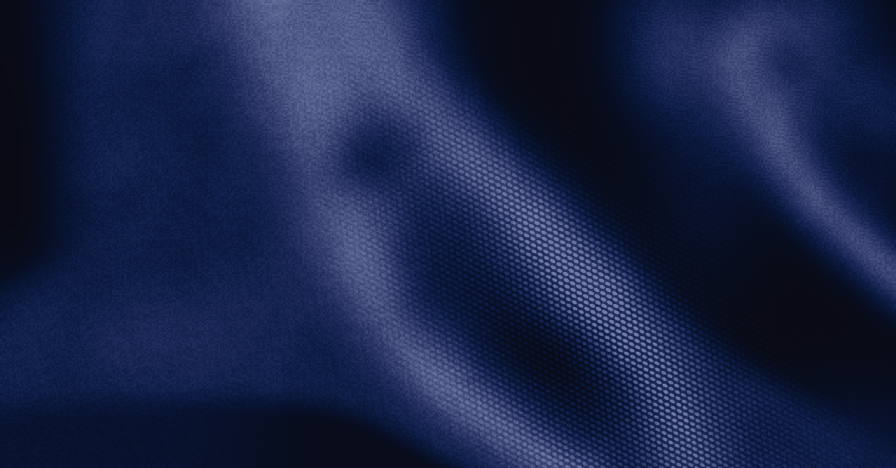
Give the GLSL for this texture, as a WebGL 1 fragment shader.

```glsl
precision highp float;
// Dark blue satin in soft focus: curved folds and hollows shape one light level,
// which a colour ramp turns into cloth. Layered sines cloud the sheen, and a
// staggered thread pattern appears where the cloth is in focus.
uniform vec2 u_resolution;

float hash(vec2 p) {
  return fract(sin(dot(p, vec2(127.1, 311.7))) * 43758.5);
}

vec2 rotate(vec2 p, float angle) {
  float c = cos(angle), s = sin(angle);
  return vec2(c * p.x + s * p.y, c * p.y - s * p.x);
}

// Soft elliptical mask, turned by angle.
float blob(vec2 p, vec2 center, vec2 radius, float angle) {
  vec2 q = rotate(p - center, angle) / radius;
  return exp(-dot(q, q));
}

vec2 bezier(vec2 a, vec2 b, vec2 c, vec2 d, float t) {
  float s = 1.0 - t;
  return s * s * s * a + 3.0 * s * s * t * b + 3.0 * s * t * t * c + t * t * t * d;
}

// Soft ridge along a cubic curve; its width runs from widths.x to widths.y.
float fold(vec2 p, vec2 a, vec2 b, vec2 c, vec2 d, vec2 widths) {
  float nearest = 10.0, along = 0.0;
  vec2 start = a;
  for (int i = 1; i <= 18; i++) {
    float t = float(i) / 18.0;
    vec2 end = bezier(a, b, c, d, t);
    vec2 span = end - start;
    float h = clamp(dot(p - start, span) / dot(span, span), 0.0, 1.0);
    float dist = length(p - start - h * span);
    if (dist < nearest) {
      nearest = dist;
      along = t + (h - 1.0) / 18.0;
    }
    start = end;
  }
  float r = nearest / mix(widths.x, widths.y, along);
  return exp(-r * r);
}

// Layered sines, each octave turned and bent by the last.
float clouds(vec2 p) {
  float sum = 0.0, gain = 0.5;
  for (int i = 0; i < 5; i++) {
    sum += gain * sin(p.x + 1.3 * sin(p.y)) * cos(p.y * 0.9 + 0.7);
    p = rotate(p, 0.9) * 1.9 + sum + 2.3;
    gain *= 0.6;
  }
  return sum;
}

// Rows of short raised threads, each row shifted by half a thread.
float weave(vec2 p, vec2 density, float pixel) {
  vec2 q = rotate(p, -0.48) * density;
  q.x += 0.5 * mod(floor(q.y), 2.0);
  vec2 cell = fract(q) - 0.5;
  float soft = 0.12 + pixel * density.x * 0.25;
  return 1.0 - smoothstep(0.34 - soft, 0.34 + soft, length(cell * vec2(0.85, 1.1)));
}

float lightLevel(vec2 p) {
  // Blue cloth on the left, ending at the shadow band.
  float drop = 1.0 - p.y;
  float shadowEdge = 0.98 + 0.2 * drop + 0.85 * drop * drop;
  float light = 0.39 * smoothstep(0.03, 0.23, p.x + 0.2 * smoothstep(0.48, 0.25, p.y));
  light *= 1.0 - smoothstep(shadowEdge - 0.16, shadowEdge + 0.03, p.x);
  light = mix(light, 0.58, 0.75 * blob(p, vec2(0.30, 0.28), vec2(0.50, 0.12), 0.0));
  light = mix(light, 0.58, 0.6 * blob(p, vec2(0.28, 1.0), vec2(0.15, 0.2), 0.0));
  light = mix(light, 0.90, 0.85 * blob(p, vec2(0.72, 0.93), vec2(0.18, 0.25), 0.2));

  // Hem shadow along the bottom left.
  float hem = 0.135 + 0.02 * sin(p.x * 4.0) - 0.22 * smoothstep(0.65, 1.3, p.x);
  float under = 1.0 - smoothstep(hem - 0.05, hem + 0.035, p.y);
  light = mix(light, 0.20 - 0.18 * smoothstep(0.35, 0.75, p.x), 0.95 * under);

  // Two main folds that enclose the hollow.
  float leftFold = fold(p, vec2(0.58, 1.05), vec2(0.80, 0.46), vec2(0.71, 0.28),
                        vec2(1.25, -0.03), vec2(0.14, 0.065));
  float rightFold = fold(p, vec2(0.77, 0.98), vec2(0.83, 0.67), vec2(1.20, 0.65),
                         vec2(1.50, -0.03), vec2(0.085, 0.105));
  light = mix(light, 1.07, 0.92 * leftFold);
  light = mix(light, 1.03, 0.90 * rightFold);
  light = mix(light, 0.36, 0.8 * blob(p, vec2(0.96, 0.46), vec2(0.09, 0.14), -0.3));
  light = mix(light, 0.04, 0.92 * blob(p, vec2(1.17, 0.23), vec2(0.23, 0.095), -0.65));
  light = mix(light, 0.34, 0.95 * blob(p, vec2(0.81, 0.675), vec2(0.10, 0.085), 0.4));

  // Blurred cloth and the smaller fold on the right.
  light = mix(light, 0.24, 0.8 * blob(p, vec2(1.51, 0.62), vec2(0.13, 0.22), 0.0));
  light = mix(light, 0.68, 0.9 * blob(p, vec2(1.44, 0.92), vec2(0.12, 0.16), 0.0));
  light = mix(light, 0.88, 0.9 * blob(p, vec2(1.66, 0.89), vec2(0.17, 0.18), -0.4));
  light = mix(light, 0.62, 0.8 * blob(p, vec2(1.86, 0.76), vec2(0.14, 0.10), -0.5));
  light = mix(light, 0.20, 0.85 * blob(p, vec2(1.87, 0.61), vec2(0.10, 0.11), -0.7));
  float sideFold = fold(p, vec2(1.58, 0.88), vec2(1.69, 0.67), vec2(1.66, 0.62),
                        vec2(1.95, 0.38), vec2(0.08, 0.06));
  light = mix(light, 0.93, 0.9 * sideFold);
  light = mix(light, 0.45, 0.65 * blob(p, vec2(1.69, 0.87), vec2(0.055, 0.06), 0.0));
  return mix(light, 0.42, 0.8 * blob(p, vec2(1.76, 0.0), vec2(0.28, 0.15), 0.1));
}

vec3 satinColor(float light) {
  float s = light * 5.0;
  vec3 color = mix(vec3(0.035, 0.04, 0.08), vec3(0.03, 0.07, 0.18), clamp(s, 0.0, 1.0));
  color = mix(color, vec3(0.05, 0.11, 0.27), clamp(s - 1.0, 0.0, 1.0));
  color = mix(color, vec3(0.11, 0.16, 0.35), clamp(s - 2.0, 0.0, 1.0));
  color = mix(color, vec3(0.20, 0.24, 0.43), clamp(s - 3.0, 0.0, 1.0));
  return mix(color, vec3(0.31, 0.35, 0.53), clamp(s - 4.0, 0.0, 2.2));
}

void main() {
  vec2 p = gl_FragCoord.xy / u_resolution.y;
  float light = lightLevel(p);
  light += 0.10 * clouds(p * 9.0) * smoothstep(0.05, 0.5, light);

  // Threads and fine grain.
  float focus = blob(p, vec2(1.30, 0.24), vec2(0.50, 0.24), -0.85);
  float thread = weave(p, vec2(67.0, 88.0), 1.0 / u_resolution.y) - 0.39;
  light += thread * focus * (0.18 + 0.72 * light);
  light += 0.15 * (hash(floor(p * 268.0)) - 0.5) * smoothstep(0.0, 0.4, light);
  gl_FragColor = vec4(satinColor(max(light, 0.0)), 1.0);
}
```
